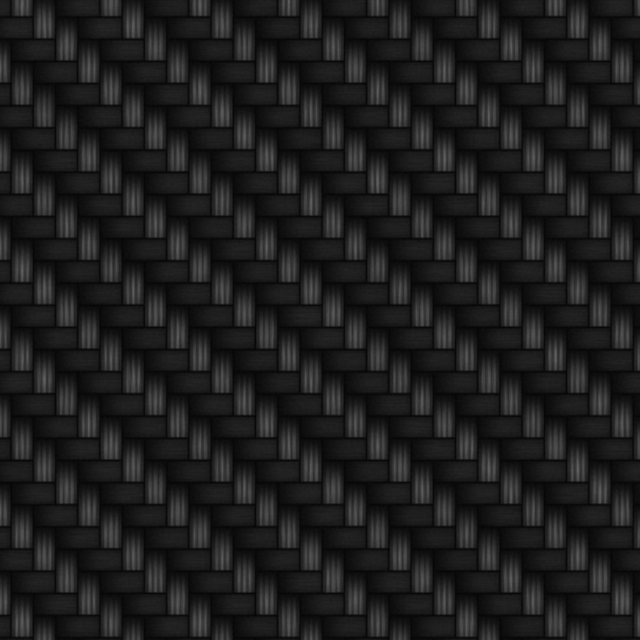
A Shadertoy shader for this texture:

```glsl
// Dark carbon fibre cloth in a two-over, two-under twill weave.

vec2 hashGradient(vec2 cell) {
    vec3 h = fract(cell.xyx * vec3(0.1031, 0.1030, 0.0973));
    h += dot(h, h.yzx + 33.33);
    float angle = 6.2832 * fract((h.x + h.y) * h.z);
    return vec2(cos(angle), sin(angle));
}

float gradientNoise(vec2 p) {
    vec2 i = floor(p), f = p - i;
    vec2 w = f * f * f * (f * (f * 6.0 - 15.0) + 10.0);
    vec2 e = vec2(1.0, 0.0);
    float bottom = mix(dot(hashGradient(i), f),
                       dot(hashGradient(i + e.xy), f - e.xy), w.x);
    float top = mix(dot(hashGradient(i + e.yx), f - e.yx),
                    dot(hashGradient(i + e.xx), f - e.xx), w.x);
    return mix(bottom, top, w.y);
}

float roundedBox(vec2 p, vec2 halfSize, float radius) {
    vec2 d = abs(p) - halfSize + radius;
    return length(max(d, 0.0)) + min(max(d.x, d.y), 0.0) - radius;
}

// across: -0.5 to 0.5, along: 0 at the lit end to 1 where the tow dives under
float uprightTow(float across, float along, vec2 weave) {
    float shine = smoothstep(1.05, 0.3, along) * mix(0.78, 1.0, smoothstep(0.0, 0.3, along));
    float curve = 1.0 - 2.4 * across * across;
    float ridges = 0.78 + 0.22 * cos(25.13 * across);
    float fibres = 1.0 + 0.3 * gradientNoise(weave * vec2(11.0, 0.9));
    return 0.045 + 0.29 * shine * curve * ridges * fibres;
}

// along: 0 at the left, where the tow emerges, to 1 at the right
float levelTow(float across, float along, vec2 weave) {
    float shine = smoothstep(-0.1, 0.6, along) * mix(1.0, 0.8, smoothstep(0.8, 1.0, along));
    float curve = 1.0 - 2.0 * across * across;
    float fibres = 1.0 + 0.25 * gradientNoise(weave * vec2(0.9, 11.0));
    return 0.042 + 0.085 * shine * curve * fibres;
}

void mainImage(out vec4 fragColor, in vec2 fragCoord) {
    vec2 uv = fragCoord / iResolution.y;
    vec2 weave = uv * vec2(28.8, 28.87) - vec2(0.5, 0.1);
    vec2 cell = floor(weave), local = weave - cell;

    // Each column steps the four-cell cycle down by one row
    float phase = mod(cell.x + cell.y, 4.0);
    bool upright = phase < 1.5;
    float across = (upright ? local.x : local.y) - 0.5;
    float along = 0.5 * (upright ? phase + local.y : phase - 2.0 + local.x);

    float shade = upright ? uprightTow(across, along, weave)
                          : levelTow(across, along, weave);

    // Narrow dark gaps with soft edges around every visible tow
    float edge = roundedBox(vec2(across, 2.0 * along - 1.0), vec2(0.46, 0.955), 0.05);
    float soft = 0.045 + 14.4 / iResolution.y;
    shade = mix(0.03, shade, smoothstep(soft, -soft, edge));

    // Slight unevenness over the cloth and fine grain
    shade *= 1.0 + 0.12 * gradientNoise(uv * 9.0);
    shade += 0.016 * gradientNoise(uv * 210.0);

    fragColor = vec4(vec3(clamp(shade, 0.0, 1.0)), 1.0);
}
```
